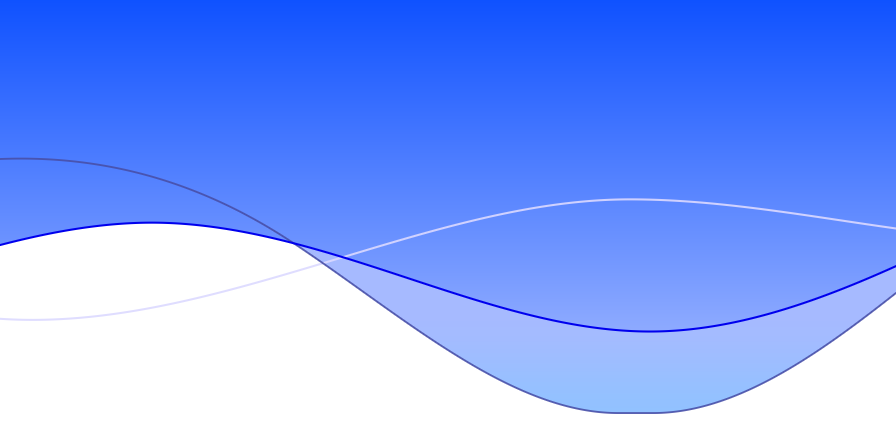
This background is drawn by a Shadertoy shader. Its source:

```glsl
// Blue gradient sky above layered waves, crossed by thin smooth curves.

// Cubic through two knots; each knot holds x, y and slope.
float hermite(float x, vec3 a, vec3 b) {
    float span = b.x - a.x;
    float t = (x - a.x) / span;
    float s = 1.0 - t;
    return mix(a.y, b.y, t * t * (3.0 - 2.0 * t))
         + span * t * s * (s * a.z - t * b.z);
}

// Smooth wave through five knots; the outer pieces extend past their ends.
float wave(float x, vec3 a, vec3 b, vec3 c, vec3 d, vec3 e) {
    if (x < b.x) return hermite(x, a, b);
    if (x < c.x) return hermite(x, b, c);
    if (x < d.x) return hermite(x, c, d);
    return hermite(x, d, e);
}

// Signed height above a curve, turned into a distance in pixels.
float pixelDistance(float height) {
    return height / max(length(vec2(dFdx(height), dFdy(height))), 1e-6);
}

float above(float dist) {
    return clamp(dist + 0.5, 0.0, 1.0);
}

float stroke(float dist, float width) {
    float halfWidth = 0.5 * width * iResolution.y;
    return clamp(halfWidth + 0.5 - abs(dist), 0.0, 1.0) * min(1.0, 2.0 * halfWidth);
}

void mainImage(out vec4 fragColor, in vec2 fragCoord) {
    vec2 p = fragCoord / iResolution.y;

    // Wave heights
    float blueWave = wave(p.x, vec3(0.0, 0.453, 0.26), vec3(0.339, 0.503, 0.0),
        vec3(0.781, 0.421, -0.31), vec3(1.451, 0.260, 0.0), vec3(2.0, 0.406, 0.45));
    float deepWave = wave(p.x, vec3(0.047, 0.646, 0.0), vec3(0.651, 0.460, -0.66),
        vec3(1.380, 0.078, 0.0), vec3(1.458, 0.078, 0.0), vec3(2.0, 0.346, 0.79));
    float paleWave = wave(p.x, vec3(0.073, 0.286, 0.0), vec3(0.716, 0.411, 0.30),
        vec3(1.406, 0.555, 0.0), vec3(2.0, 0.490, -0.14), vec3(2.6, 0.406, -0.14));

    float blueDist = pixelDistance(p.y - blueWave);
    float deepDist = pixelDistance(p.y - deepWave);
    float paleDist = pixelDistance(p.y - paleWave);

    // Fills: white ground, light trough, then the sky
    vec3 sky = mix(vec3(0.73, 0.79, 1.0), vec3(0.06, 0.32, 1.0), p.y);
    vec3 trough = mix(vec3(0.57, 0.76, 1.0), vec3(0.65, 0.73, 1.0),
                      smoothstep(0.06, 0.30, p.y));
    vec3 color = mix(vec3(1.0), trough, above(deepDist));
    color = mix(color, sky, above(blueDist));

    // Curves
    color = mix(color, vec3(0.86, 0.85, 1.0), 0.9 * stroke(paleDist, 0.0046));
    color = mix(color, vec3(0.28, 0.31, 0.66), 0.9 * stroke(deepDist, 0.0042));
    color = mix(color, vec3(0.0, 0.0, 0.93), stroke(blueDist, 0.0046));

    fragColor = vec4(color, 1.0);
}
```
